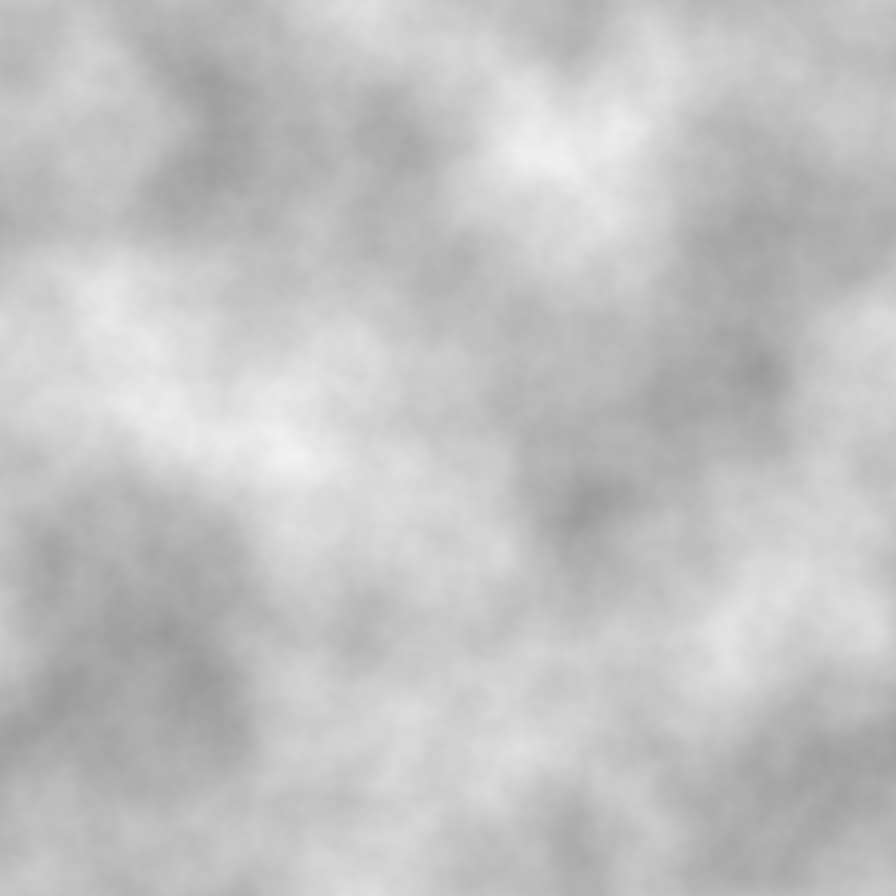
Give the GLSL for this texture, as a Shadertoy shader.

```glsl
// Soft grey clouds: several octaves of gradient noise, each finer and fainter.
// Every octave has a whole number of cells per tile and wraps its lattice,
// so the canvas repeats without a seam.

#define BASE_CELLS 3.0      // cells across the tile in the broadest octave
#define OCTAVES 6
#define GAIN 0.5            // strength of each octave against the last
#define MEAN_GREY 0.761
#define CONTRAST 0.285
#define SEED 17u

const float TAU = 6.2831853;

// Integer hash of a lattice point, returned as 0..1
float hash(vec2 cell, int octave) {
    uint h = uint(cell.x) * 1597u + uint(cell.y) * 51749u
           + (uint(octave) + SEED) * 374761u;
    h = (h ^ (h >> 15)) * 2246822519u;
    h = (h ^ (h >> 13)) * 3266489917u;
    h ^= h >> 16;
    return float(h & 65535u) / 65536.0;
}

// Slope of one wrapped lattice corner, measured at an offset from it
float corner(vec2 cell, vec2 offset, float period, int octave) {
    float angle = TAU * hash(mod(cell, period), octave);
    return dot(vec2(cos(angle), sin(angle)), offset);
}

// Gradient noise that repeats after a whole number of cells
float tiledNoise(vec2 p, float period, int octave) {
    vec2 cell = floor(p);
    vec2 f = p - cell;
    vec2 blend = f * f * f * (f * (f * 6.0 - 15.0) + 10.0);
    vec2 right = vec2(1.0, 0.0);
    vec2 up = vec2(0.0, 1.0);
    float bottom = mix(corner(cell, f, period, octave),
                       corner(cell + right, f - right, period, octave), blend.x);
    float top = mix(corner(cell + up, f - up, period, octave),
                    corner(cell + 1.0, f - 1.0, period, octave), blend.x);
    return mix(bottom, top, blend.y);
}

// Sum of octaves, shifted so that their lattices do not line up
float clouds(vec2 uv) {
    float sum = 0.0;
    float strength = 1.0;
    float period = BASE_CELLS;
    for (int i = 0; i < OCTAVES; i++) {
        vec2 shift = vec2(0.37, 0.61) * float(i);
        sum += strength * tiledNoise(uv * period + shift, period, i);
        strength *= GAIN;
        period *= 2.0;
    }
    return sum;
}

void mainImage(out vec4 fragColor, in vec2 fragCoord) {
    vec2 uv = fragCoord / iResolution.xy;
    float grey = MEAN_GREY + CONTRAST * clouds(uv);
    fragColor = vec4(vec3(clamp(grey, 0.0, 1.0)), 1.0);
}
```
